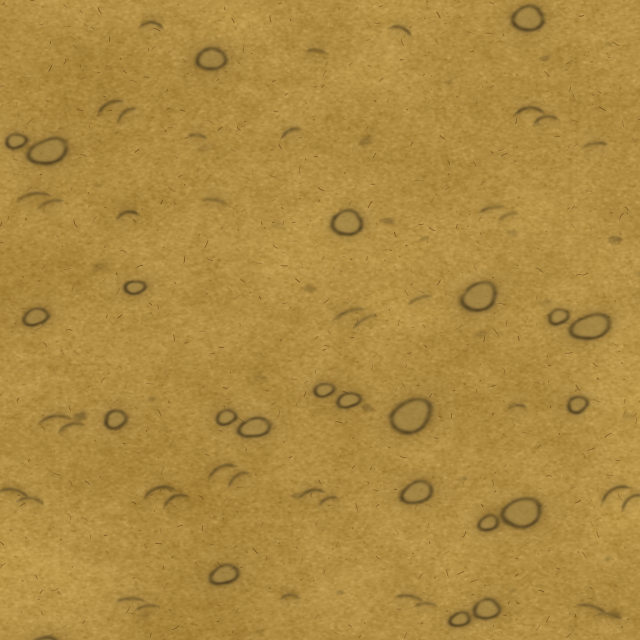
Reproduce this texture procedurally as a Shadertoy shader.

```glsl
// Aged ochre parchment with sketched pebbles, grass arcs, smudges and paper fibres.
#define MARK_GRID 7.0
#define SMUDGE_GRID 8.0
#define FIBER_GRID 46.0
#define STONE_SHARE 0.46
#define ARC_SHARE 0.44
#define GRAIN_AMOUNT 0.33
#define CLOUD_AMOUNT 0.30
#define INK_STRENGTH 0.72

const vec3 PAPER_DARK = vec3(0.635, 0.495, 0.210);
const vec3 PAPER_LIGHT = vec3(0.740, 0.600, 0.312);
const vec3 INK = vec3(0.285, 0.225, 0.110);
const vec3 STONE_FILL = vec3(0.590, 0.490, 0.265);
const vec3 FIBER = vec3(0.390, 0.260, 0.090);

vec3 hash3(vec2 p) {
    vec3 q = fract(p.xyx * vec3(0.1031, 0.1030, 0.0973));
    q += dot(q, q.yxz + 33.33);
    return fract((q.xxy + q.yzz) * q.zyx);
}

vec2 rotate(vec2 p, float a) {
    float c = cos(a), s = sin(a);
    return vec2(c * p.x + s * p.y, c * p.y - s * p.x);
}

// Smooth cellular noise: randomly weighted soft dots, roughly -1 to 1
float cellNoise(vec2 p) {
    vec2 cell = floor(p);
    float sum = 0.0;
    for (int j = -1; j <= 1; j++)
    for (int i = -1; i <= 1; i++) {
        vec2 id = cell + vec2(i, j);
        vec3 h = hash3(id);
        vec2 d = p - id - h.xy;
        float k = max(0.0, 1.0 - dot(d, d));
        sum += (2.0 * h.z - 1.0) * k * k;
    }
    return sum;
}

// Shaded outline with a soft halo and a greyer inside
vec3 drawStone(vec3 col, vec2 p, float radius, vec3 h, float rough) {
    vec2 q = rotate(p, 0.05 + 0.3 * h.x);
    q.y /= 0.64 + 0.16 * h.y;
    float a = atan(q.y, q.x);
    float wobble = 0.07 * sin(2.0 * a + 6.3 * h.z) + 0.05 * sin(3.0 * a + 6.3 * h.x);
    float d = (length(q) - radius * (1.0 + wobble)) * 0.85;
    float width = 0.0024 + 0.05 * radius;
    float shade = 0.82 + 0.18 * sin(a + 3.6) + 0.15 * rough;
    float halo = exp(-max(d, 0.0) / (0.004 + 0.14 * radius)) * smoothstep(-width, width, d);
    float ring = exp(-d * d / (width * width));
    col = mix(col, STONE_FILL, 0.55 * smoothstep(width, -width, d));
    col = mix(col, INK, clamp(0.40 * halo * (0.8 + 0.5 * rough), 0.0, 1.0));
    return mix(col, INK, clamp(INK_STRENGTH * ring * shade, 0.0, 1.0));
}

// Tapered, bowed pencil stroke
float arcStroke(vec2 p, float len, float tilt, float bow) {
    vec2 q = rotate(p, tilt);
    float x = q.x / len;
    float t = 1.0 - x * x;
    float slope = 2.0 * bow * x;
    float y = (q.y - bow * len * t) / sqrt(1.0 + slope * slope);
    float taper = smoothstep(0.0, 0.8, t);
    float width = 0.0011 + 0.0019 * taper;
    float v = y / width;
    return taper * (0.8 * exp(-v * v) + 0.2 * exp(-0.07 * v * v));
}

vec3 drawMarks(vec3 col, vec2 uv, float rough) {
    vec2 cell = floor(uv * MARK_GRID);
    for (int j = -1; j <= 1; j++)
    for (int i = -1; i <= 1; i++) {
        vec2 id = cell + vec2(i, j);
        vec3 h = hash3(id + 17.0), g = hash3(id + 71.0);
        vec2 p = uv - (id + 0.14 + 0.72 * h.xy) / MARK_GRID;
        if (h.z < STONE_SHARE) {
            float radius = mix(0.014, 0.033, g.x * g.x);
            col = drawStone(col, p, radius, g, rough);
            vec2 side = vec2(radius + 0.022, 0.016 * sign(g.z - 0.5));
            if (g.y < 0.25) col = drawStone(col, p + side, 0.014, g.zxy, rough);
        } else if (h.z < STONE_SHARE + ARC_SHARE) {
            float len = mix(0.018, 0.036, g.x);
            float tilt = 0.9 * (g.y - 0.4), bow = 0.2 + 0.35 * g.z;
            float ink = arcStroke(p, len, tilt, bow);
            if (g.x > 0.4)
                ink = max(ink, 0.9 * arcStroke(p - vec2(0.026, -0.010), len * 0.8, tilt + 0.15, bow));
            float strength = 0.40 + 0.22 * g.z + 0.12 * rough;
            col = mix(col, INK, clamp(ink * strength, 0.0, 1.0));
        }
    }
    return col;
}

float smudges(vec2 uv, float rough) {
    vec2 cell = floor(uv * SMUDGE_GRID);
    float sum = 0.0;
    for (int j = -1; j <= 1; j++)
    for (int i = -1; i <= 1; i++) {
        vec2 id = cell + vec2(i, j);
        vec3 h = hash3(id + 133.0), g = hash3(id + 211.0);
        vec2 p = rotate(uv - (id + h.xy) / SMUDGE_GRID, 0.6 * (g.x - 0.4));
        p /= mix(0.006, 0.014, g.y) * vec2(1.0, 0.55);
        float edge = 1.0 - smoothstep(0.2, 1.5, length(p) + 0.3 * rough);
        sum += step(h.z, 0.6) * edge * mix(0.12, 0.42, g.z * g.z);
    }
    return min(sum, 0.6);
}

// Short curved hairs at random angles, mostly faint
float fibers(vec2 uv, float pixel) {
    vec2 cell = floor(uv * FIBER_GRID);
    float sum = 0.0;
    for (int j = -1; j <= 1; j++)
    for (int i = -1; i <= 1; i++) {
        vec2 id = cell + vec2(i, j);
        vec3 h = hash3(id + 307.0), g = hash3(id + 401.0);
        vec2 p = rotate(uv - (id + h.xy) / FIBER_GRID, 3.0 * (g.x - 0.5));
        float len = mix(0.0015, 0.0080, g.y * g.y);
        float x = p.x / len;
        float y = p.y + len * 0.6 * (g.z - 0.5) * x * x;
        float line = 1.0 - smoothstep(0.0, max(0.0013, pixel), abs(y));
        sum = max(sum, line * (1.0 - smoothstep(0.6, 1.0, abs(x))) * h.z * h.z * 0.65);
    }
    return sum;
}

void mainImage(out vec4 fragColor, in vec2 fragCoord) {
    vec2 uv = fragCoord / iResolution.y;
    // Paper tone: broad stains, mottling, fine grain
    float cloud = cellNoise(uv * vec2(4.0, 6.0) + 3.0) + 0.7 * cellNoise(uv * vec2(11.0, 17.0) + 40.0);
    float mottle = cellNoise(uv * vec2(34.0, 48.0) + 90.0);
    float rough = cellNoise(uv * vec2(105.0, 150.0) + 150.0);
    float grain = cellNoise(uv * vec2(210.0, 300.0) + 500.0) + 0.5 * rough;
    float tone = 0.54 + CLOUD_AMOUNT * (cloud + 0.5 * mottle) + GRAIN_AMOUNT * grain;
    vec3 col = mix(PAPER_DARK, PAPER_LIGHT, clamp(tone, -0.7, 1.35));
    col.b -= 0.012 * max(cloud, 0.0);

    col = mix(col, FIBER, fibers(uv, 1.0 / iResolution.y));
    col = mix(col, INK, smudges(uv, rough));
    col = drawMarks(col, uv, rough);
    fragColor = vec4(col, 1.0);
}
```
